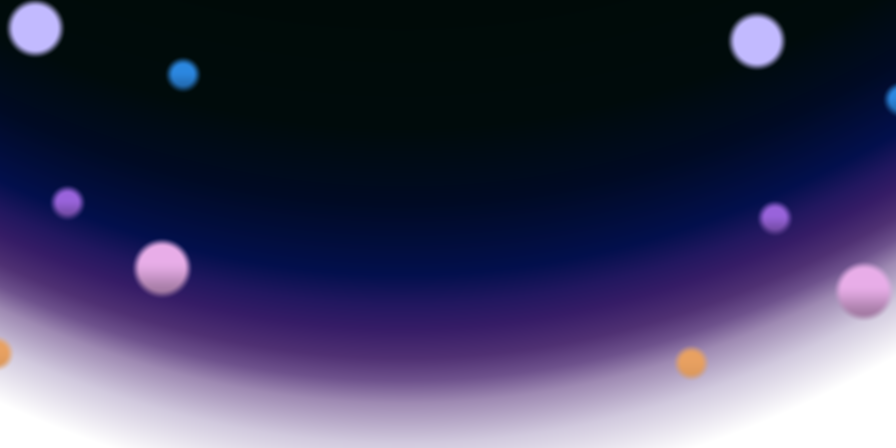
Write a WebGL 2 fragment shader that draws this background.

```glsl
#version 300 es
precision highp float;
// Curved night-to-dawn gradient with soft floating orbs.
uniform vec2 u_resolution;
out vec4 fragColor;

#define BOW_CENTER 0.9    // x where the horizon dips lowest
#define BOW_CURVE 0.26    // how strongly the bands rise to the sides
#define EDGE_SOFT 0.011   // half width of the orb edges
#define TILT 0.082        // rotation between the two orb groups
#define GROUP_STEP vec2(1.534, -0.022)
#define STOPS 11
#define ORBS 5

// Sky colour in rgb, depth below the top in w
const vec4 sky[STOPS] = vec4[STOPS](
    vec4(0.00, 0.04, 0.03, 0.00),
    vec4(0.00, 0.045, 0.045, 0.29),
    vec4(0.00, 0.04, 0.14, 0.455),
    vec4(0.01, 0.06, 0.30, 0.615),
    vec4(0.13, 0.09, 0.37, 0.68),
    vec4(0.21, 0.11, 0.40, 0.735),
    vec4(0.31, 0.19, 0.45, 0.80),
    vec4(0.43, 0.32, 0.55, 0.85),
    vec4(0.62, 0.54, 0.70, 0.90),
    vec4(0.82, 0.79, 0.87, 0.99),
    vec4(1.00, 1.00, 1.00, 1.11));

// Orb centre in xy, radius in z, darkening toward the bottom in w
const vec4 orbShape[ORBS] = vec4[ORBS](
    vec4(0.079, 0.937, 0.058, 0.0),
    vec4(0.409, 0.833, 0.032, 0.22),
    vec4(0.151, 0.547, 0.032, 0.25),
    vec4(0.362, 0.401, 0.059, 0.30),
    vec4(-0.008, 0.211, 0.032, 0.05));

const vec3 orbColor[ORBS] = vec3[ORBS](
    vec3(0.76, 0.73, 1.00),
    vec3(0.17, 0.53, 0.88),
    vec3(0.60, 0.39, 0.86),
    vec3(0.91, 0.68, 0.91),
    vec3(0.91, 0.63, 0.38));

vec3 skyColor(vec2 p) {
    float side = p.x - BOW_CENTER;
    float depth = 1.0 - p.y + BOW_CURVE * side * side;
    vec3 color = sky[0].rgb;
    for (int i = 1; i < STOPS; i++) {
        float t = (depth - sky[i - 1].w) / (sky[i].w - sky[i - 1].w);
        color = mix(color, sky[i].rgb, clamp(t, 0.0, 1.0));
    }
    return color;
}

// Blends one soft, shaded disc over the given colour
vec3 addOrb(vec3 color, vec2 offset, vec4 shape, vec3 tint) {
    float cover = 1.0 - smoothstep(-EDGE_SOFT, EDGE_SOFT, length(offset) - shape.z);
    float shadow = shape.w * smoothstep(0.3, -1.0, offset.y / shape.z);
    return mix(color, tint * (1.0 - shadow), cover);
}

void main() {
    vec2 p = gl_FragCoord.xy / u_resolution.y;
    vec3 color = skyColor(p);

    // The same orb group appears twice, the second one slightly rotated
    for (int group = 0; group < 2; group++) {
        for (int i = 0; i < ORBS; i++) {
            vec2 center = orbShape[i].xy;
            center += float(group) * (GROUP_STEP + TILT * vec2(center.y, -center.x));
            color = addOrb(color, p - center, orbShape[i], orbColor[i]);
        }
    }
    fragColor = vec4(color, 1.0);
}
```
